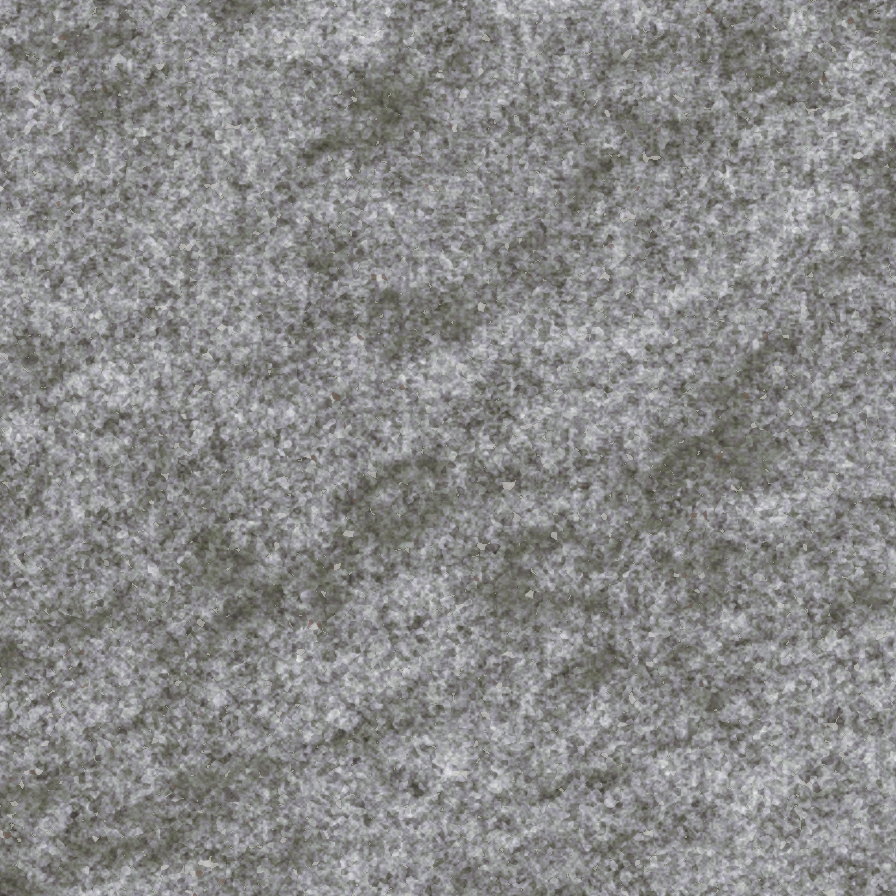
This texture is drawn by a Shadertoy shader. Its source:

```glsl
// Rough grey granite: fine crystal chips over slanted, shallow split-stone relief.
#define CRYSTAL_CELLS 150.0
#define GRIT_CELLS 235.0
#define RELIEF_CELLS 17.0
#define RELIEF_ANGLE 0.42
#define CRYSTAL_CONTRAST 0.105
#define GRIT_CONTRAST 0.105
#define RELIEF_CONTRAST 0.125
#define TINT_AMOUNT 0.016
#define BASE_TONE 0.540

float hash(vec2 p) {
    return fract(sin(dot(p, vec2(127.1, 311.7))) * 43758.5453);
}

// Smooth value noise in -1..1
float noise(vec2 p) {
    vec2 cell = floor(p), f = fract(p);
    f = f * f * (3.0 - 2.0 * f);
    float low = mix(hash(cell), hash(cell + vec2(1, 0)), f.x);
    float high = mix(hash(cell + vec2(0, 1)), hash(cell + vec2(1, 1)), f.x);
    return 2.0 * mix(low, high, f.y) - 1.0;
}

mat2 rotation(float angle) {
    float c = cos(angle), s = sin(angle);
    return mat2(c, -s, s, c);
}

// Soft-edged Voronoi chips: x = tone, y = tint, z = fleck selector
vec3 crystals(vec2 p) {
    vec2 cell = floor(p), f = fract(p);
    vec4 sum = vec4(0.0);
    for (int y = -1; y <= 1; y++)
    for (int x = -1; x <= 1; x++) {
        vec2 offset = vec2(x, y), id = cell + offset;
        vec2 site = offset + vec2(hash(id + 3.7), hash(id + 41.3)) - f;
        float weight = exp(-22.0 * dot(site, site));
        vec3 traits = vec3(hash(id + 17.9), hash(id + 73.1), hash(id + 91.7));
        sum += weight * vec4(traits, 1.0);
    }
    return sum.xyz / max(sum.w, 1e-6);
}

// Slanted hollows and ridges, stretched along the split direction
float relief(vec2 uv) {
    vec2 p = rotation(RELIEF_ANGLE) * uv * vec2(1.0);
    p += 0.012 * vec2(noise(uv * 21.0), noise(uv * 21.0 + 57.0));
    p *= RELIEF_CELLS * vec2(0.62, 1.25);
    float sum = 0.0, amplitude = 0.55;
    for (int i = 0; i < 3; i++) {
        sum += amplitude * noise(p + 19.0 * float(i));
        p = rotation(0.25) * p * 2.1;
        amplitude *= 0.8;
    }
    return sum;
}

// Warm dark hollows, neutral middle, faintly blue highlights
vec3 stoneColor(float tone) {
    vec3 warmShade = vec3(0.010, 0.000, -0.022);
    vec3 coolLight = vec3(-0.003, -0.001, 0.012);
    return vec3(tone) + mix(warmShade, coolLight, smoothstep(0.36, 0.60, tone));
}

void mainImage(out vec4 fragColor, in vec2 fragCoord) {
    vec2 uv = fragCoord / iResolution.y;

    // Large forms
    float height = relief(uv);
    float broad = noise(uv * 5.0 + 8.0);
    float hollow = smoothstep(0.10, 0.75, -height - 0.25 * broad);

    // Crystals and grit, calmer inside the hollows
    vec2 warped = uv + 0.0022 * vec2(noise(uv * 110.0), noise(uv * 110.0 + 31.0));
    vec3 chip = crystals(warped * CRYSTAL_CELLS);
    float grit = noise(uv * GRIT_CELLS + 5.0) + 0.75 * noise(uv * 410.0 + 23.0);
    float clump = noise(rotation(0.5) * uv * 82.0);
    float grain = CRYSTAL_CONTRAST * (2.0 * chip.x - 1.0)
                + GRIT_CONTRAST * grit + 0.075 * clump;
    grain *= mix(1.0, 0.62, hollow);

    float tone = BASE_TONE + grain + RELIEF_CONTRAST * height + 0.025 * broad;
    tone -= 0.025 * hollow;
    tone = clamp(tone, 0.20, 0.93);

    // Mineral tint runs from olive to violet
    vec3 color = stoneColor(tone);
    float tint = 2.0 * chip.y - 1.0 - 0.5 * hollow;
    color += TINT_AMOUNT * tint * vec3(0.2, -0.6, 1.1);

    // Sparse rust and pale mineral flecks
    float rust = smoothstep(0.978, 0.995, chip.z) * smoothstep(0.0, 0.6, -broad - height + 0.3);
    float pale = smoothstep(0.982, 0.996, 1.0 - chip.z);
    color = mix(color, vec3(0.43, 0.32, 0.27), 0.55 * rust);
    color = mix(color, vec3(0.82, 0.81, 0.79), 0.60 * pale);

    fragColor = vec4(clamp(color, 0.0, 1.0), 1.0);
}
```
